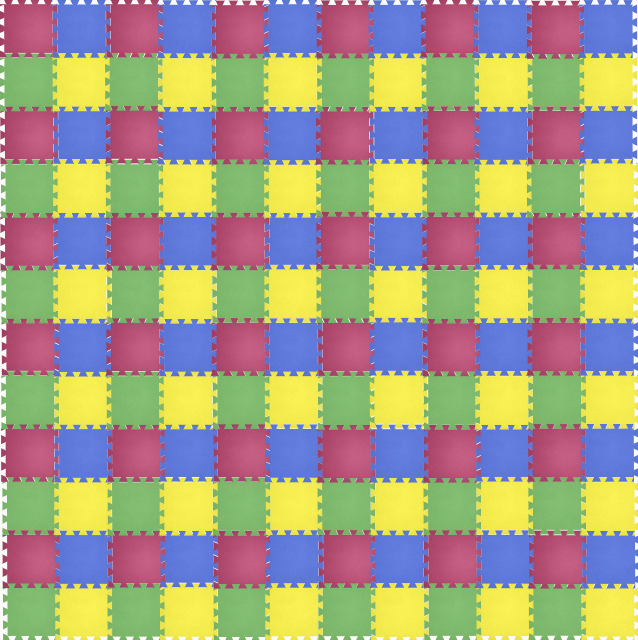
A Shadertoy shader for this pattern:

```glsl
// A 12 x 12 floor of interlocking foam mats in four alternating colours.
// Each mat is a square cut by four dovetail edges; small shifts per mat
// open thin pale slivers along the seams, and soft light shades each face.

const float MATS = 12.0;         // mats per side
const float TEETH = 4.0;         // dovetails per mat edge
const float TOOTH_REACH = 0.043; // half the tooth height, in mats
const float TOOTH_FLARE = 0.075; // widening from root to tip

float hash(vec2 p) {
    vec3 q = fract(vec3(p.xyx) * 0.1031);
    q += dot(q, q.yzx + 33.33);
    return fract((q.x + q.y) * q.z);
}

float valueNoise(vec2 p) {
    vec2 i = floor(p), f = fract(p);
    f = f * f * (3.0 - 2.0 * f);
    float low = mix(hash(i), hash(i + vec2(1, 0)), f.x);
    float high = mix(hash(i + vec2(0, 1)), hash(i + vec2(1, 1)), f.x);
    return mix(low, high, f.y);
}

// Signed distance to a toothed seam: negative on the side before it.
float seam(float across, float along) {
    float u = abs(fract(along * TEETH) - 0.5);
    float halfWidth = 0.25 + TOOTH_FLARE * across / TOOTH_REACH;
    float tooth = max(across - TOOTH_REACH, (u - halfWidth) / TEETH);
    return min(across + TOOTH_REACH, tooth);
}

// Mat spanning 0..1; opposite edges are complementary so neighbours lock.
float matDistance(vec2 q) {
    float sides = max(seam(q.x - 1.0, q.y), -seam(q.x, q.y));
    float ends = max(seam(q.y - 1.0, q.x), -seam(q.y, q.x));
    return max(sides, ends);
}

// Face colour with a soft highlight, a darker rim and fine foam grain.
vec3 matColor(vec2 id, vec2 q) {
    bool oddColumn = mod(id.x, 2.0) > 0.5;
    bool oddRow = mod(id.y, 2.0) > 0.5;
    vec3 green = vec3(0.495, 0.728, 0.43);
    vec3 yellow = vec3(0.96, 0.925, 0.31);
    vec3 rose = vec3(0.72, 0.32, 0.465);
    vec3 blue = vec3(0.37, 0.475, 0.855);
    vec3 base = oddRow ? (oddColumn ? blue : rose) : (oddColumn ? yellow : green);

    bool isRose = oddRow && !oddColumn;
    vec2 lamp = isRose ? vec2(0.72, 0.45) : vec2(0.6, 0.58);
    vec2 away = q - lamp;
    float glow = exp(-3.0 * dot(away, away)) - 0.62;
    base += glow * (isRose ? 0.13 : 0.045);

    vec2 fromCentre = abs(q - 0.5);
    float rim = smoothstep(0.42, 0.52, max(fromCentre.x, fromCentre.y));
    base *= 1.0 - rim * (isRose ? 0.06 : 0.025);
    float mottle = valueNoise(q * 7.0 + id * 0.1) - 0.5;
    float grain = valueNoise(q * 38.0 + id * 41.0) - 0.5;
    return base + 0.014 * mottle + 0.016 * grain;
}

void mainImage(out vec4 fragColor, in vec2 fragCoord) {
    vec2 uv = fragCoord / iResolution.xy;

    // Floor coordinates in mats, leaning slightly to the left at the top.
    vec2 p = uv * vec2(12.11, 12.08) - vec2(0.048, 0.03);
    p.x -= 0.045 * (1.0 - uv.y);
    float pixel = 12.1 / iResolution.y;

    vec3 color = vec3(0.985, 0.985, 0.975);

    // The four mats that meet at the nearest corner.
    vec2 first = floor(p - 0.5);
    for (int k = 0; k < 4; k++) {
        vec2 id = first + vec2(k % 2, k / 2);
        if (min(id.x, id.y) < 0.0 || max(id.x, id.y) >= MATS) continue;
        vec2 shift = vec2(hash(id + 3.7), hash(id + 19.3)) - 0.5;
        vec2 q = p - id - 0.026 * shift;
        float d = matDistance(q) - 0.003;
        float coverage = clamp(0.5 - d / pixel, 0.0, 1.0);
        color = mix(color, matColor(id, q), coverage);
    }
    fragColor = vec4(clamp(color, 0.0, 1.0), 1.0);
}
```
